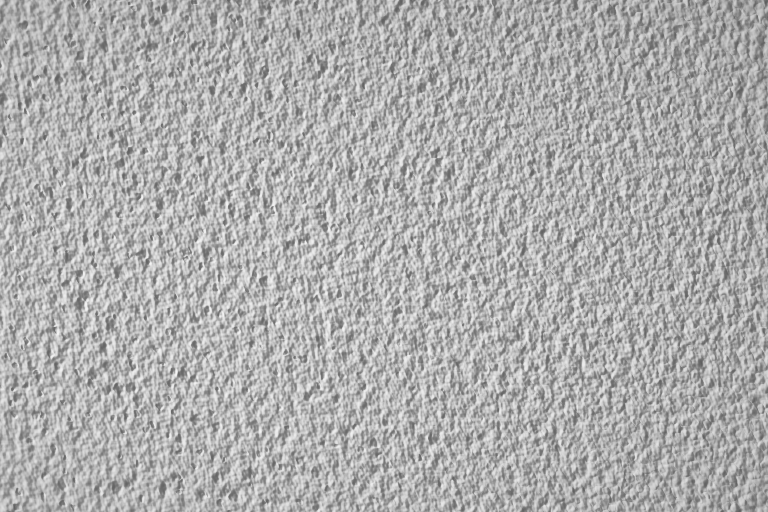
Write a WebGL 2 fragment shader that draws this texture.

```glsl
#version 300 es
precision highp float;
// Rough grey plaster under raking light. A height field is summed from
// three octaves of noise, scattered pits (left) and small grains (right),
// then shaded by its slope toward the light, with falloff at the edges.

uniform vec2 u_resolution;
out vec4 fragColor;

const vec2  LIGHT_DIR    = vec2(-0.88, 0.47); // points toward the light
const float SLOPE_STEP   = 0.0015;            // in canvas heights
const float MID_TONE     = 0.70;
const float LIGHT_RANGE  = 0.25;
const float DARK_RANGE   = 0.35;
const float CONTRAST     = 0.62;
const float COARSE_FREQ  = 42.0;              // cells per canvas height
const float MEDIUM_FREQ  = 83.0;
const float FINE_FREQ    = 158.0;
const float PIT_FREQ     = 36.0;
const float GRAIN_FREQ   = 62.0;
const float COARSE_SLOPE = 0.50;
const float MEDIUM_SLOPE = 0.70;
const float FINE_SLOPE   = 0.85;
const float PIT_SLOPE    = 0.34;
const float GRAIN_SLOPE  = 0.34;
const float PIT_SHADE    = 1.0;
const float PIT_SHARE    = 0.55;
const float WARP_FREQ    = 95.0;
const float WARP         = 0.0055;

float hash(vec2 p) {
    return fract(sin(dot(p, vec2(127.1, 311.7))) * 43758.5453);
}

vec2 hash2(vec2 p) {
    return vec2(hash(p), hash(p + 57.3));
}

vec2 gradientAt(vec2 cell) {
    float angle = 6.2832 * hash(cell);
    return vec2(cos(angle), sin(angle));
}

float gradientNoise(vec2 p) {
    vec2 i = floor(p), f = fract(p);
    vec2 u = f * f * f * (f * (f * 6.0 - 15.0) + 10.0);
    vec2 e = vec2(1.0, 0.0);
    float bottom = mix(dot(gradientAt(i), f),
                       dot(gradientAt(i + e.xy), f - e.xy), u.x);
    float top = mix(dot(gradientAt(i + e.yx), f - e.yx),
                    dot(gradientAt(i + e.xx), f - e.xx), u.x);
    return mix(bottom, top, u.y);
}

// Scattered round bowls, 0 on the flat and 1 at the deepest point
float pits(vec2 p) {
    vec2 cell = floor(p);
    float depth = 0.0;
    for (int y = -1; y <= 1; y++) {
        for (int x = -1; x <= 1; x++) {
            vec2 id = cell + vec2(x, y);
            float size = hash(id + 19.7);
            float radius = mix(0.20, 0.50, size * size);
            float d = length(p - id - hash2(id));
            float present = step(hash(id + 83.1), PIT_SHARE);
            float bowl = 1.0 - smoothstep(0.25 * radius, radius, d);
            depth = max(depth, present * bowl * mix(0.6, 1.1, size));
        }
    }
    return depth;
}

// Small separate domes of varied size
float grains(vec2 p) {
    vec2 cell = floor(p);
    float height = 0.0;
    for (int y = -1; y <= 1; y++) {
        for (int x = -1; x <= 1; x++) {
            vec2 id = cell + vec2(x, y);
            vec2 offset = p - id - hash2(id + 211.0);
            float radius = mix(0.40, 0.72, hash(id + 31.9));
            float dome = max(0.0, 1.0 - dot(offset, offset) / (radius * radius));
            height = max(height, dome);
        }
    }
    return height;
}

// Returns height in x and pit depth in y; grainy runs 0 (left) to 1 (right)
vec2 surface(vec2 p, float grainy, float focus) {
    p = vec2(p.x + 0.15 * p.y, p.y * 0.84);
    vec2 ragged = p + WARP * vec2(gradientNoise(p * WARP_FREQ + 7.3),
                                  gradientNoise(p * WARP_FREQ + 41.9));
    float pit = pits(ragged * PIT_FREQ) * mix(1.0, 0.5, grainy);
    float h = COARSE_SLOPE * gradientNoise(p * COARSE_FREQ) / COARSE_FREQ;
    h += MEDIUM_SLOPE * gradientNoise(p * MEDIUM_FREQ + 5.4) / MEDIUM_FREQ;
    h += FINE_SLOPE * focus * gradientNoise(p * FINE_FREQ + 13.0) / FINE_FREQ;
    h -= PIT_SLOPE * pit / PIT_FREQ;
    h += GRAIN_SLOPE * mix(0.2, 1.0, grainy) * grains(ragged * GRAIN_FREQ) / GRAIN_FREQ;
    return vec2(h, pit);
}

void main() {
    vec2 uv = gl_FragCoord.xy / u_resolution;
    vec2 p = gl_FragCoord.xy / u_resolution.y;
    vec2 fromCentre = uv - 0.5;
    float edge = dot(fromCentre, fromCentre);

    // Pitted-to-grainy change across the wall, softer detail at the corners
    float grainy = smoothstep(0.2, 0.9, uv.x + 0.15 * gradientNoise(p * 4.0));
    float focus = 1.0 - 0.5 * smoothstep(0.12, 0.5, edge);

    // Slope toward the light, with shade inside the pits
    vec2 reach = SLOPE_STEP * LIGHT_DIR;
    vec2 away = surface(p - reach, grainy, focus);
    vec2 toward = surface(p + reach, grainy, focus);
    float lit = (away.x - toward.x) / (2.0 * SLOPE_STEP);
    lit = CONTRAST * (lit - PIT_SHADE * 0.5 * (away.y + toward.y));

    // Soft contrast curve, deeper in the shadows, and broad light falloff
    float range = lit > 0.0 ? LIGHT_RANGE : DARK_RANGE;
    float tone = MID_TONE + range * lit / sqrt(1.0 + lit * lit);
    tone *= 1.04 - 0.20 * edge - 0.07 * fromCentre.x - 0.03 * fromCentre.y;
    fragColor = vec4(vec3(clamp(tone, 0.0, 1.0)), 1.0);
}
```
